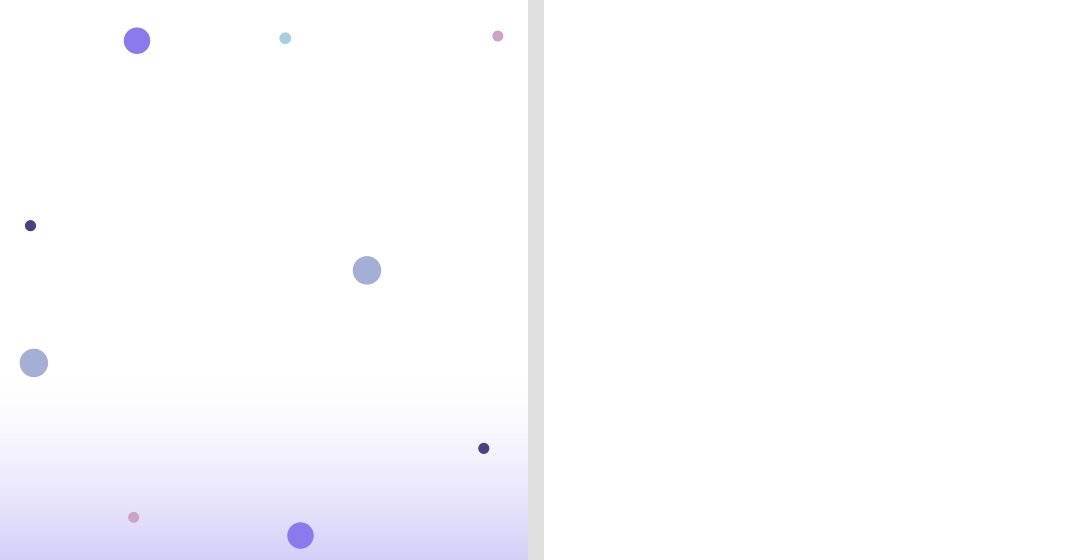
Left: the whole. Right: its middle third, enlarged.
Give the GLSL for this background, as a Shadertoy shader.

```glsl
// White backdrop with a lavender glow along the bottom and a loose ring of flat dots.

const vec3 PAPER = vec3(1.0);
const vec3 GLOW = vec3(0.83, 0.81, 0.975);
const vec3 GLOW_CURVE = vec3(1.55, 1.55, 1.1);  // falloff power per channel
const float GLOW_HEIGHT = 0.335;                // share of the canvas height

const int DOT_COUNT = 9;
const int KIND_COUNT = 5;
const vec3 DOT_COLOR[KIND_COUNT] = vec3[](
    vec3(0.81, 0.64, 0.78),    // pink
    vec3(0.66, 0.81, 0.88),    // pale blue
    vec3(0.545, 0.478, 0.93),  // violet
    vec3(0.30, 0.25, 0.52),    // navy
    vec3(0.647, 0.682, 0.83)   // slate
);
const float DOT_RADIUS[KIND_COUNT] = float[](0.0098, 0.0105, 0.0236, 0.0099, 0.0254);

const float RING_START = 0.120;   // in turns
const float RING_JITTER = 0.035;  // in turns
const float REACH_MIN = 0.80;     // share of the way from centre to border
const float REACH_MAX = 0.92;
const float REACH_INNER = 0.39;   // the last dot sits further in
const float TAU = 6.2831853;

float hash(uint n) {
    n = (n ^ 61u) ^ (n >> 16);
    n *= 9u;
    n ^= n >> 4;
    n *= 0x27d4eb2du;
    n ^= n >> 15;
    return float(n & 0xffffu) / 65535.0;
}

vec3 backdrop(float height) {
    float depth = clamp(1.0 - height / GLOW_HEIGHT, 0.0, 1.0);
    return mix(PAPER, GLOW, pow(vec3(depth), GLOW_CURVE));
}

// Dot centre on a jittered rectangular ring, relative to the canvas centre
vec2 dotCenter(int index, vec2 halfSize) {
    uint seed = uint(index) * 2u + 17u;
    float turn = RING_START + float(index) / float(DOT_COUNT)
               + (hash(seed) - 0.5) * RING_JITTER;
    vec2 dir = vec2(cos(turn * TAU), sin(turn * TAU));
    vec2 border = dir / max(abs(dir.x), abs(dir.y));
    float reach = index == DOT_COUNT - 1
                ? REACH_INNER
                : mix(REACH_MIN, REACH_MAX, hash(seed + 1u));
    return border * reach * halfSize;
}

// Kinds cycle around the ring; the second pass skips pale blue
int dotKind(int index) {
    return (index > KIND_COUNT ? index + 1 : index) % KIND_COUNT;
}

void mainImage(out vec4 fragColor, in vec2 fragCoord) {
    // Units of canvas height, origin at the centre
    vec2 halfSize = 0.5 * iResolution.xy / iResolution.y;
    vec2 p = fragCoord / iResolution.y - halfSize;
    float edge = 0.6 / iResolution.y;

    vec3 color = backdrop(fragCoord.y / iResolution.y);

    // Flat, smooth-edged dots
    for (int i = 0; i < DOT_COUNT; i++) {
        int kind = dotKind(i);
        float dist = length(p - dotCenter(i, halfSize)) - DOT_RADIUS[kind];
        color = mix(color, DOT_COLOR[kind], 1.0 - smoothstep(-edge, edge, dist));
    }

    fragColor = vec4(color, 1.0);
}
```
